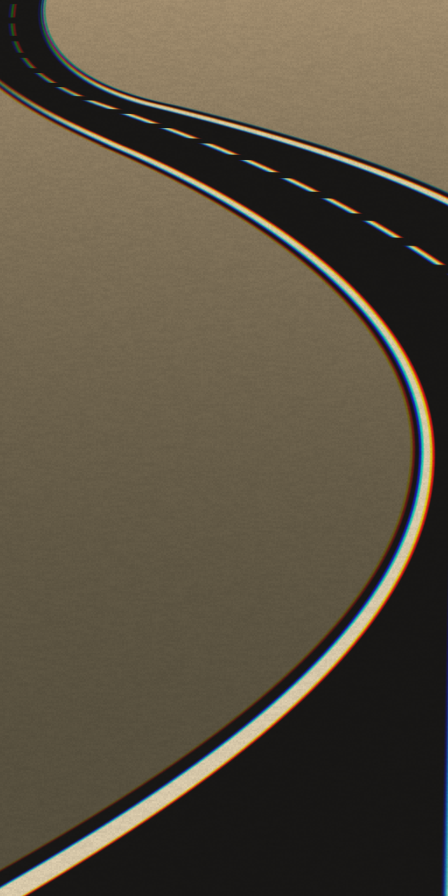
This background is drawn by a WebGL 1 fragment shader. Its source:

```glsl
precision highp float;

uniform vec2 u_resolution;

#define SAND_FAR vec3(0.625, 0.545, 0.425)
#define SAND_NEAR vec3(0.335, 0.308, 0.24)
#define ASPHALT vec3(0.092, 0.088, 0.083)
#define PAINT vec3(0.84, 0.78, 0.66)
#define PAINT_FAR vec3(0.40, 0.37, 0.30)
#define SOFTNESS 0.003
#define FRINGE 0.0052
#define LINE_WIDTH 0.0205
#define SHOULDER 2.6
#define DASH_FILL 0.34
#define GRAIN 0.045

float hash(vec2 p) {
  vec3 q = fract(vec3(p.xyx) * 0.1031);
  q += dot(q, q.yzx + 33.33);
  return fract((q.x + q.y) * q.z);
}

float noise(vec2 p) {
  vec2 cell = floor(p);
  vec2 f = fract(p);
  f = f * f * (3.0 - 2.0 * f);
  float low = mix(hash(cell), hash(cell + vec2(1.0, 0.0)), f.x);
  float high = mix(hash(cell + vec2(0.0, 1.0)), hash(cell + vec2(1.0)), f.x);
  return mix(low, high, f.y);
}

// Signed distance to a cubic that descends steadily, and its parameter
vec2 curve(vec2 p, vec2 a, vec2 b, vec2 c, vec2 d) {
  vec2 k1 = 3.0 * (b - a);
  vec2 k2 = 3.0 * (a - 2.0 * b + c);
  vec2 k3 = d - a + 3.0 * (b - c);
  float t = 0.5;
  float stride = 0.25;
  for (int i = 0; i < 15; i++) {
    float y = a.y + t * (k1.y + t * (k2.y + t * k3.y));
    t += y < p.y ? stride : -stride;
    stride *= 0.5;
  }
  float x = a.x + t * (k1.x + t * (k2.x + t * k3.x));
  vec2 tangent = k1 + t * (2.0 * k2 + 3.0 * t * k3);
  return vec2((p.x - x) * tangent.y / length(tangent), t);
}

// Positive on the road side of the long inner bend
float innerBend(vec2 p) {
  vec2 start = vec2(0.260, 0.326);
  vec2 apex = vec2(0.953, 1.010);
  if (p.y < start.y)
    return curve(p, vec2(-0.052, 0.143), vec2(0.052, 0.234), vec2(0.143, 0.273), start).x;
  if (p.y < apex.y)
    return curve(p, start, vec2(0.599, 0.469), vec2(0.953, 0.703), apex).x;
  return curve(p, apex, vec2(0.953, 1.427), vec2(0.417, 1.771), vec2(-0.104, 2.065)).x;
}

// Positive on the road side of the upper bend
float outerBend(vec2 p) {
  vec2 join = vec2(0.339, 0.234);
  if (p.y < join.y)
    return -curve(p, vec2(0.099, -0.016), vec2(0.070, 0.078), vec2(0.130, 0.182), join).x;
  return -curve(p, join, vec2(0.521, 0.279), vec2(0.807, 0.352), vec2(1.042, 0.471)).x;
}

// Distance to the middle of the road, and the phase of its dashes
vec2 centreLine(vec2 p) {
  vec2 join = vec2(0.234, 0.237);
  if (p.y < join.y) {
    vec2 far = curve(p, vec2(0.036, -0.016), vec2(0.005, 0.094), vec2(0.042, 0.172), join);
    return vec2(far.x, fract(far.y * 7.0 + 0.614));
  }
  vec2 near = curve(p, join, vec2(0.495, 0.328), vec2(0.755, 0.430), vec2(1.042, 0.633));
  return vec2(near.x, fract(near.y * 8.86 + 0.614));
}

float stroke(float d, float halfWidth) {
  return 1.0 - smoothstep(halfWidth - SOFTNESS, halfWidth + SOFTNESS, abs(d));
}

vec3 scene(vec2 p) {
  float edge = min(innerBend(p), outerBend(p));
  float lineWidth = 0.0012 + LINE_WIDTH * pow(max(p.y, 0.0) * 0.5, 0.9);

  // Sand fading towards the viewer
  float depth = 1.0 - clamp(p.y * 0.5, 0.0, 1.0);
  vec3 color = mix(SAND_NEAR, SAND_FAR, depth * depth);

  // Asphalt reaching past the painted edges
  float rim = edge + lineWidth * SHOULDER;
  color = mix(color, ASPHALT, smoothstep(-SOFTNESS, SOFTNESS, rim));

  // Edge lines and centre dashes
  vec2 centre = centreLine(p);
  float dash = 1.0 - smoothstep(DASH_FILL - 0.04, DASH_FILL + 0.04, abs(centre.y - 0.5));
  dash *= stroke(centre.x, 0.0021 + 0.004 * p.y);
  vec3 paint = mix(PAINT_FAR, PAINT, smoothstep(-0.1, 0.35, p.x + p.y - 0.2));
  return mix(color, paint, max(stroke(edge, lineWidth), dash));
}

void main() {
  vec2 p = gl_FragCoord.xy / u_resolution;
  p = vec2(p.x, 2.0 - 2.0 * p.y);

  // Sideways colour fringes
  vec2 shift = vec2(FRINGE, 0.0);
  vec3 color = vec3(scene(p - shift).r, scene(p).g, scene(p + shift).b);

  // Fine grain with longer horizontal streaks
  float streaks = noise(p * vec2(55.0, 230.0)) - 0.5;
  float speckle = hash(floor(p * 256.0)) - 0.5;
  color *= 1.0 + GRAIN * (streaks + 1.2 * speckle);

  gl_FragColor = vec4(color, 1.0);
}
```
